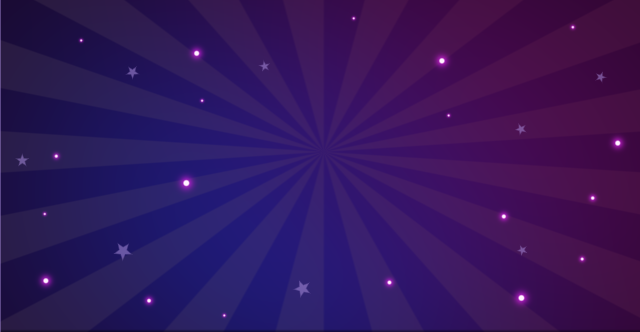
Write a Shadertoy shader that draws this background.

```glsl
const float TAU = 6.2831853;
const vec3 BLUE = vec3(0.12, 0.11, 0.50);
const vec3 MAGENTA = vec3(0.30, 0.04, 0.34);
const vec3 COOL_SHADE = vec3(0.10, 0.04, 0.19);
const vec3 WARM_SHADE = vec3(0.18, 0.02, 0.18);
const vec3 COOL_RAY = vec3(0.46, 0.40, 0.42);
const vec3 WARM_RAY = vec3(0.50, 0.22, 0.34);
const vec3 STAR_TINT = vec3(0.66, 0.55, 0.86);
const vec3 GLOW_TINT = vec3(0.85, 0.12, 0.90);

// Sine-free hash: cell to three values in 0..1
vec3 hash32(vec2 cell) {
    vec3 h = fract(cell.xyx * vec3(0.1031, 0.1030, 0.0973));
    h += dot(h, h.yxz + 33.33);
    return fract((h.xxy + h.yzz) * h.zyx);
}

// Diagonal blend from the cool side to the warm side
float warmth(vec2 uv) {
    return smoothstep(0.15, 1.0, uv.x + 0.38 * (uv.y - 0.5));
}

// Blue to magenta sweep, darkened away from a low bright area
vec3 backdrop(vec2 uv, float warm) {
    float vignette = smoothstep(0.1, 0.76, length((uv - vec2(0.55, 0.42)) * vec2(1.0, 0.7)));
    return mix(mix(BLUE, MAGENTA, warm), mix(COOL_SHADE, WARM_SHADE, warm), vignette);
}

// Coverage of evenly spaced rays, widened horizontally
float sunburst(vec2 p, float rays, float stretch, float pixel) {
    p.x /= stretch;
    float wave = cos(rays * atan(p.y, -p.x));
    return smoothstep(-pixel, pixel, wave * length(p) / rays);
}

// Signed distance to the edges of a five-pointed star
float starDistance(vec2 p, float radius, float turn) {
    float sector = TAU / 5.0;
    float angle = mod(atan(p.x, p.y) + turn + 0.5 * sector, sector) - 0.5 * sector;
    vec2 q = length(p) * vec2(cos(angle), abs(sin(angle)));
    vec2 tip = vec2(radius, 0.0);
    vec2 valley = 0.45 * radius * vec2(cos(0.5 * sector), sin(0.5 * sector));
    vec2 edge = normalize(valley - tip);
    return dot(q - tip, vec2(edge.y, -edge.x));
}

// Jittered position inside one cell of a grid
vec2 scatter(vec2 cell, vec2 grid, vec2 canvas, vec2 jitter) {
    return (cell + 0.5 + 0.8 * (jitter - 0.5)) / grid * canvas;
}

// White spark with a magenta halo
vec3 addSpark(vec3 color, float dist, float radius, float pixel) {
    float halo = exp(-dist * dist / (5.0 * radius * radius));
    float core = 1.0 - smoothstep(-pixel, pixel, dist - radius);
    color = mix(color, GLOW_TINT, 0.8 * halo);
    return mix(color, vec3(1.0, 0.95, 1.0), core);
}

void mainImage(out vec4 fragColor, in vec2 fragCoord) {
    vec2 uv = fragCoord / iResolution.xy;
    vec2 canvas = vec2(iResolution.x / iResolution.y, 1.0);
    vec2 p = uv * canvas;
    vec2 center = vec2(0.506, 0.5425) * canvas;
    float pixel = 1.0 / iResolution.y;

    // Rays
    float warm = warmth(uv);
    vec3 color = backdrop(uv, warm);
    float rays = sunburst(p - center, 17.0, 1.44, pixel);
    color = mix(color, mix(COOL_RAY, WARM_RAY, warm), 0.16 * rays);

    // Pale stars
    vec2 starGrid = vec2(3.0, 3.0);
    for (int i = 0; i < 9; i++) {
        vec2 cell = vec2(i % 3, i / 3);
        vec3 rnd = hash32(cell + 17.0);
        vec2 offset = p - scatter(cell, starGrid, canvas, rnd.xy);
        float radius = mix(0.014, 0.032, pow(rnd.z, 4.0));
        float shape = 1.0 - smoothstep(-pixel, pixel, starDistance(offset, radius, rnd.x));
        bool clear = length(p - offset - center) > 0.3;
        color = mix(color, STAR_TINT, clear ? 0.55 * shape : 0.0);
    }

    // Glowing sparks, kept away from the burst center
    vec2 sparkGrid = vec2(6.0, 4.0);
    for (int i = 0; i < 24; i++) {
        vec2 cell = vec2(i % 6, i / 6);
        vec3 rnd = hash32(cell + 41.0);
        vec2 spot = scatter(cell, sparkGrid, canvas, rnd.xy);
        float radius = mix(0.0025, 0.009, rnd.z * rnd.z);
        if (length(spot - center) > 0.32)
            color = addSpark(color, length(p - spot), radius, pixel);
    }

    // Thin dark base and pale left rim
    color *= mix(0.6, 1.0, smoothstep(0.0, 0.01, p.y));
    color = mix(color, STAR_TINT, 0.5 * (1.0 - smoothstep(0.001, 0.004, p.x)));
    fragColor = vec4(color, 1.0);
}
```
